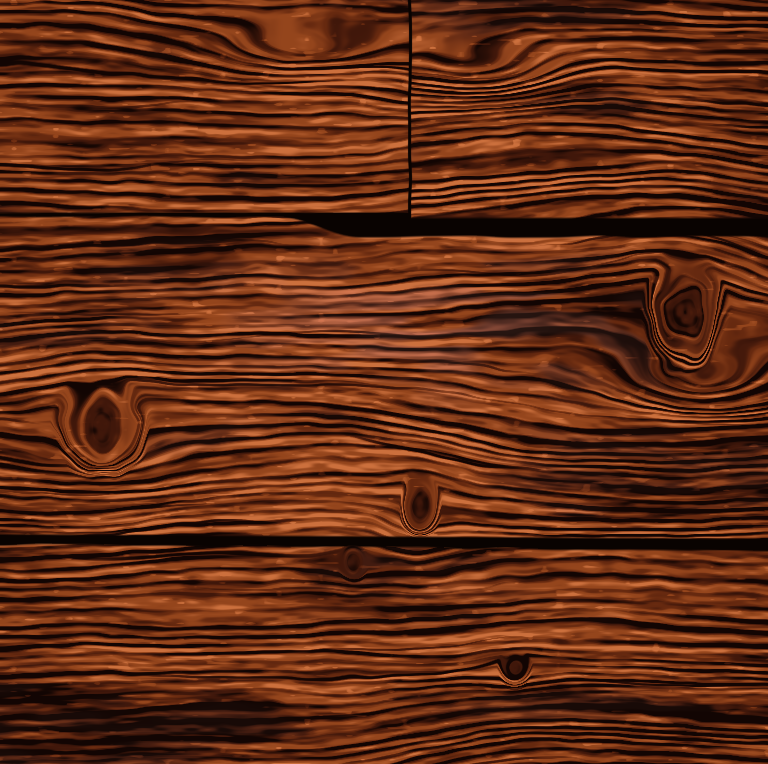
Give the GLSL for this texture, as a Shadertoy shader.

```glsl
// Weathered reddish-brown planks: two butted boards above two full-width boards.
// A grain coordinate bends around knots and burls; growth rings, fibres and cracks
// are drawn along it, lit from above, then coloured with a five-step wood ramp.

#define RINGS 68.0          // growth rings per canvas height
#define CRACK_ROWS 26.0     // candidate crack lines per canvas height
#define CRACK_WIDTH 0.0024
#define RELIEF_LIGHT 0.42   // strength of the light from above
#define JOINT_X 0.534       // butt joint of the top boards
#define SOOT   vec3(0.07, 0.02, 0.01)
#define UMBER  vec3(0.25, 0.09, 0.04)
#define RUST   vec3(0.40, 0.16, 0.06)
#define AMBER  vec3(0.58, 0.27, 0.11)
#define HONEY  vec3(0.80, 0.44, 0.24)
#define MAUVE  vec3(0.48, 0.27, 0.22)

// Centre and radii
const vec4 KNOTS[5] = vec4[5](
    vec4(0.892, 0.592, 0.029, 0.044), vec4(0.133, 0.444, 0.032, 0.038),
    vec4(0.547, 0.339, 0.014, 0.024), vec4(0.460, 0.264, 0.011, 0.014),
    vec4(0.670, 0.126, 0.012, 0.014));
const vec4 BURLS[3] = vec4[3](
    vec4(0.92, 0.50, 0.09, 0.040), vec4(0.40, 0.93, 0.12, 0.035),
    vec4(0.62, 0.905, 0.10, 0.040));

float hash(vec2 p) {
    vec3 q = fract(p.xyx * 0.1031);
    q += dot(q, q.yzx + 33.33);
    return fract((q.x + q.y) * q.z);
}

float noise(vec2 p) {
    vec2 i = floor(p), f = fract(p);
    f = f * f * (3.0 - 2.0 * f);
    return mix(mix(hash(i), hash(i + vec2(1, 0)), f.x),
               mix(hash(i + vec2(0, 1)), hash(i + vec2(1, 1)), f.x), f.y);
}

float fbm(vec2 p) {
    return 0.55 * noise(p) + 0.3 * noise(p * 2.1 + 7.3) + 0.15 * noise(p * 4.3 + 19.1);
}

// Upper and lower edge of a gap between boards
vec2 gapEdges(int i, float x) {
    float ragged = 0.003 * (noise(vec2(x * 18.0, float(i) * 9.0)) - 0.5);
    if (i == 0) return vec2(mix(0.300, 0.294, x), mix(0.288, 0.280, x) + ragged);
    float opening = smoothstep(0.36, 0.47, x);
    return vec2(mix(0.721, 0.714, step(JOINT_X, x)), mix(0.717, 0.691, opening) + ragged);
}

// x: coordinate across the grain, y: darkness of knot cores
vec2 grainField(vec2 p, float seed) {
    float across = p.y + 0.055 * (noise(p * vec2(2.6, 5.0) + seed) - 0.5)
                 + 0.010 * (noise(p * vec2(9.0, 22.0) + seed) - 0.5)
                 + 0.003 * (noise(p * vec2(35.0, 60.0) + seed) - 0.5);
    float core = 0.0;
    for (int i = 0; i < 3; i++) {
        vec2 q = (p - BURLS[i].xy) / BURLS[i].zw;
        across += 0.05 * exp(-dot(q, q));
    }
    for (int i = 0; i < 5; i++) {
        vec2 offset = p - KNOTS[i].xy, radii = KNOTS[i].zw;
        vec2 spread = offset / (radii * vec2(3.8, 2.2));
        across -= 0.65 * offset.y * exp(-dot(spread, spread));
        float d = length(offset / radii) + 0.35 * (noise(p * 45.0) - 0.5);
        across = mix(across, KNOTS[i].y + 0.8 * d * radii.y, 1.0 - smoothstep(1.0, 2.0, d));
        core = max(core, 1.0 - smoothstep(0.55, 1.15, d));
    }
    return vec2(across, core);
}

// Surface height: soft pale wood, dark late-wood ridges and fibres
float woodHeight(float x, float across, float seed) {
    float phase = across * RINGS + 1.8 * noise(vec2(x * 3.0, across * 25.0) + seed);
    float ring = fract(phase), id = floor(phase);
    float late = smoothstep(0.25, 0.75, ring) * (1.0 - smoothstep(0.82, 1.0, ring));
    float strength = smoothstep(0.1, 0.9, noise(vec2(x * 4.0 + id * 5.7, id * 3.1 + seed)));
    float fibre = noise(vec2(x * 48.0, across * 210.0) + seed);
    float streak = fbm(vec2(x * 7.0, across * 90.0) + seed);
    return 0.66 - late * (0.15 + 0.5 * strength) + 0.28 * (fibre - 0.5) + 0.75 * (streak - 0.5);
}

// Long tapering splits that follow the grain
float cracks(float x, float across, float seed) {
    float row = across * CRACK_ROWS, id = floor(row);
    float wander = 0.5 + 0.5 * (noise(vec2(x * 7.0, id * 4.7 + seed)) - 0.5);
    float taper = smoothstep(0.52, 0.85, noise(vec2(x * 3.5 + id * 2.3, id * 7.9 + seed)));
    float d = abs(fract(row) - wander) / CRACK_ROWS;
    return taper * (1.0 - smoothstep(0.3, 1.0, d / (CRACK_WIDTH * (0.4 + taper))));
}

vec3 woodRamp(float tone) {
    vec3 c = mix(SOOT, UMBER, smoothstep(0.02, 0.26, tone));
    c = mix(c, RUST, smoothstep(0.26, 0.46, tone));
    c = mix(c, AMBER, smoothstep(0.46, 0.68, tone));
    return mix(c, HONEY, smoothstep(0.70, 1.0, tone));
}

void mainImage(out vec4 fragColor, in vec2 fragCoord) {
    vec2 p = fragCoord / iResolution.xy;
    float px = 1.0 / iResolution.y;

    // Board identity
    float seed = 11.0;
    if (p.y > gapEdges(0, p.x).y) seed = 37.0;
    if (p.y > gapEdges(1, p.x).x) seed = p.x < JOINT_X ? 71.0 : 93.0;

    // Grain and relief
    vec2 grain = grainField(p, seed), above = p + vec2(0.0, 0.004);
    float height = woodHeight(p.x, grain.x, seed);
    float slope = height - woodHeight(p.x, grainField(above, seed).x, seed);
    float blotch = smoothstep(0.52, 0.78, fbm(vec2(p.x * 4.0, grain.x * 14.0) + seed));
    float fleck = smoothstep(0.84, 0.95, noise(p * vec2(55.0, 190.0)));
    float tone = height + RELIEF_LIGHT * slope - 0.34 * blotch + 0.2 * fleck;

    // Wide lighting, knots and splits
    vec2 fromCentre = p - vec2(0.48, 0.52);
    tone += 0.08 - 0.55 * dot(fromCentre, fromCentre);
    tone = mix(tone, 0.06 + 0.22 * noise(p * vec2(130.0, 110.0)), 0.9 * grain.y);
    tone *= 1.0 - 0.95 * cracks(p.x, grain.x, seed);

    // Gaps with shaded walls and a lit upper board edge
    float gap = 0.0;
    for (int i = 0; i < 2; i++) {
        vec2 edge = gapEdges(i, p.x);
        float outside = max(p.y - edge.x, edge.y - p.y), below = edge.y - p.y;
        tone += 0.16 * step(0.0, below) * exp(-max(below, 0.0) / 0.004);
        gap = max(gap, 1.0 - smoothstep(-px, px + 0.0015, outside));
    }
    float ledge = (p.y - 0.698) / 0.007;
    tone *= 1.0 - 0.65 * exp(-ledge * ledge) * (1.0 - smoothstep(0.40, 0.50, p.x));
    float joint = abs(p.x - JOINT_X - 0.002 * (noise(vec2(3.0, p.y * 30.0)) - 0.5));
    gap = max(gap, step(0.705, p.y) * (1.0 - smoothstep(0.001, 0.001 + 1.5 * px, joint)));

    // Colour with a cool worn sheen
    vec3 colour = woodRamp(tone);
    vec2 sheen = (p - vec2(0.57, 0.57)) / vec2(0.24, 0.075);
    float worn = 0.75 * exp(-dot(sheen, sheen)) + 0.25 * blotch;
    worn *= smoothstep(0.35, 0.7, noise(vec2(p.x * 12.0, grain.x * 100.0)));
    colour = mix(colour, MAUVE * (0.35 + 1.1 * max(tone, 0.0)), worn);
    fragColor = vec4(mix(colour, SOOT * 0.5, gap), 1.0);
}
```
